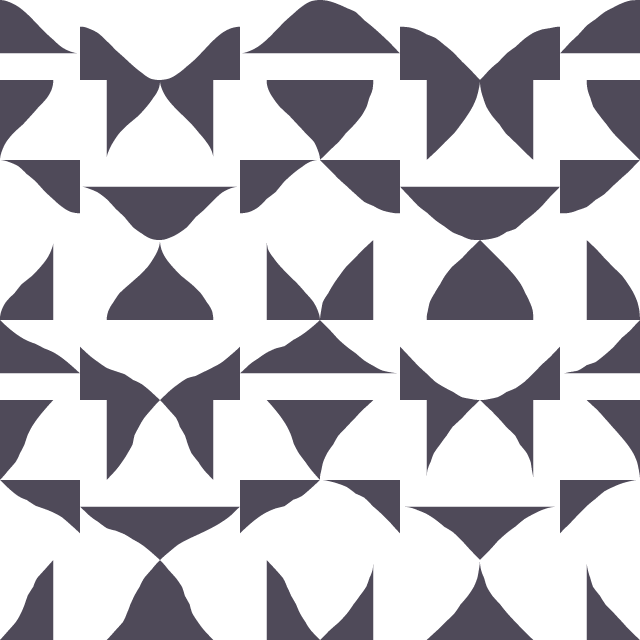
A Shadertoy shader for this pattern:

```glsl
// Four by four mirrored cells, each holding four right-angled pieces in a pinwheel.
// The long side of every piece is an easing curve chosen by cell, slightly wobbled
// as if cut by hand; edges are smoothed by averaging a grid of subsamples.

const float PI = 3.14159265;
const float CELLS = 4.0;        // cells across and down
const float CELL_SIZE = 6.0;    // cell side in layout units
const float LONG_LEG = 3.0;
const float SHORT_LEG = 2.0;
const float WOBBLE = 0.025;
const float WOBBLE_STEPS = 9.0;
const int SUBSAMPLES = 4;
const vec3 PAPER = vec3(1.0);
const vec3 INK = vec3(0.31, 0.29, 0.35);

float hash(vec2 p) {
    vec3 q = fract(vec3(p.xyx) * 0.1031);
    q += dot(q, q.yzx + 33.33);
    return fract((q.x + q.y) * q.z);
}

// Piecewise linear noise in -1..1
float linearNoise(float x, float seed) {
    float i = floor(x);
    return 2.0 * mix(hash(vec2(i, seed)), hash(vec2(i + 1.0, seed)), x - i) - 1.0;
}

// Easing from 0 to 1: S and reversed S on the left, ease in and out on the right
float ease(float t, vec2 cell) {
    if (cell.x < 2.0) {
        return cell.y < 2.0 ? 0.5 - 0.5 * cos(PI * t)
                            : t + 0.065 * sin(2.0 * PI * t);
    }
    bool outerRow = abs(cell.y - 1.5) > 1.0;
    return outerRow ? 1.0 - cos(0.5 * PI * t) : sin(0.5 * PI * t);
}

float cutCurve(float t, vec2 cell, float piece) {
    float seed = piece + 4.0 * (cell.x + CELLS * cell.y) + 7.0;
    float wobble = WOBBLE * sin(PI * t) * linearNoise(t * WOBBLE_STEPS, seed);
    return ease(t, cell) + wobble;
}

// 1 inside a piece, 0 on the paper; p in layout units, y pointing down
float inkAt(vec2 p) {
    vec2 cell = mod(floor(p / CELL_SIZE), CELLS);
    vec2 local = mod(p, CELL_SIZE);
    if (mod(cell.x, 2.0) > 0.5) local.x = CELL_SIZE - local.x;

    // Coordinates along and across the piece in this quarter
    vec2 quarter = floor(local / LONG_LEG);
    bool lying = quarter.y < 0.5;
    float along = fract((lying ? local.x : local.y) / LONG_LEG);
    float across = lying ? local.y - quarter.x
                         : SHORT_LEG + 4.0 * quarter.x - local.x;
    across /= SHORT_LEG;
    if (across < 0.0 || across > 1.0) return 0.0;

    // Alternate rows fill opposite sides of the curve
    float side = across - cutCurve(along, cell, quarter.x + 2.0 * quarter.y);
    return step(0.0, mod(cell.y, 2.0) < 0.5 ? side : -side);
}

void mainImage(out vec4 fragColor, in vec2 fragCoord) {
    float units = CELLS * CELL_SIZE;
    float coverage = 0.0;
    for (int j = 0; j < SUBSAMPLES; j++) {
        for (int i = 0; i < SUBSAMPLES; i++) {
            vec2 offset = (vec2(i, j) + 0.5) / float(SUBSAMPLES) - 0.5;
            vec2 uv = (fragCoord + offset) / iResolution.y;
            coverage += inkAt(units * vec2(uv.x, 1.0 - uv.y));
        }
    }
    coverage /= float(SUBSAMPLES * SUBSAMPLES);
    fragColor = vec4(mix(PAPER, INK, coverage), 1.0);
}
```
